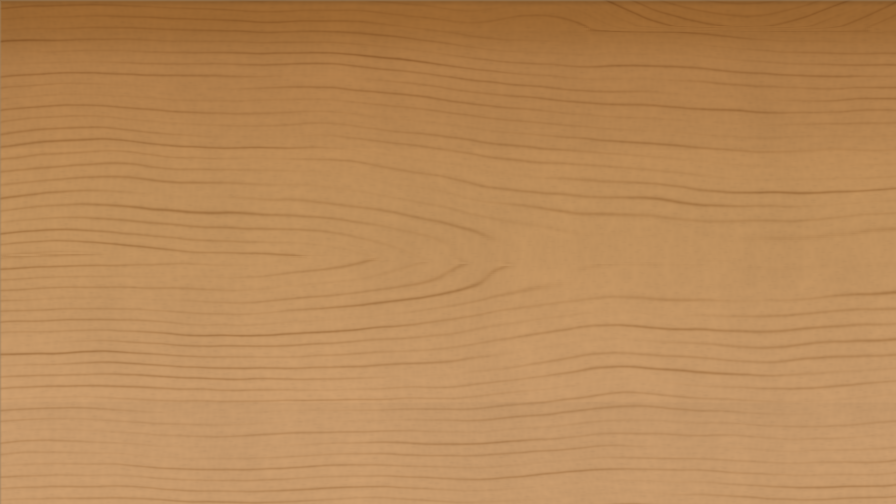
This texture is drawn by a Shadertoy shader. Its source:

```glsl
// Honey-coloured wood veneer with thin wispy grain and a pointed cathedral figure.

float hash(vec2 p) {
    p = fract(p * vec2(0.1031, 0.1130));
    p += dot(p, p.yx + 33.33);
    return fract((p.x + p.y) * p.x * 91.7);
}

// Distance to the nearest scattered cell centre
float cellular(vec2 p) {
    vec2 cell = floor(p), local = fract(p);
    float nearest = 2.0;
    for (int j = -1; j <= 1; j++) {
        for (int i = -1; i <= 1; i++) {
            vec2 offset = vec2(i, j), id = cell + offset + 200.0;
            vec2 centre = offset + vec2(hash(id), hash(id + 57.0));
            nearest = min(nearest, length(centre - local));
        }
    }
    return nearest;
}

// Layered, rotated sines, roughly -1 to 1
float waves(vec2 p) {
    float sum = 0.0, weight = 0.5;
    for (int i = 0; i < 4; i++) {
        sum += weight * sin(p.x + 1.3 * sin(p.y + float(i) * 1.7));
        p = mat2(1.5, -0.7, 0.7, 1.5) * p + 2.1;
        weight *= 0.55;
    }
    return sum;
}

// Signed height above the heart line of the cathedral figure
float heartHeight(vec2 p) {
    return p.y - 0.485 - 0.008 * sin(p.x * 3.0 + 1.0) - 0.004 * sin(p.x * 11.0);
}

// Growth-ring coordinate: arched bands that close to a point right of centre
float ringPhase(vec2 p) {
    float height = heartHeight(p);
    float spread = sqrt(height * height + 0.00001);
    // Bands below the heart climb to the right over a wider reach
    float reach = mix(3.2, 5.5, smoothstep(-0.02, 0.02, height));
    float rings = spread + 0.11 * smoothstep(0.45, 1.25, p.x) * exp(-reach * spread);
    rings += 0.022 * smoothstep(0.5, 1.05, p.x) * exp(-spread * spread * 800.0);
    // Bands above it arch over the left half
    rings -= 0.03 * smoothstep(0.02, 0.2, height) * sin(2.1 * p.x + 0.4);
    rings += 0.010 * waves(vec2(p.x * 2.6, p.y * 5.0));
    rings += 0.0055 * waves(vec2(p.x * 8.0, p.y * 11.0) + 4.0);
    rings += 0.0013 * waves(vec2(p.x * 27.0, p.y * 25.0));
    // Steeper figure in the narrow top strip
    float strip = smoothstep(0.935, 0.95, p.y);
    rings += strip * 0.07 * sin(p.x * 6.0 - 0.8) * smoothstep(0.9, 1.2, p.x);
    return rings * 45.0;
}

// Thin late-wood lines that swell, fade and break along their length
float ringLines(vec2 p, float phase) {
    float ring = floor(phase + 0.5), away = phase - ring;
    float lineWidth = max(0.11, 0.6 * fwidth(phase));
    float density = length(vec2(dFdx(phase), dFdy(phase))) * iResolution.y;
    float side = step(0.0, heartHeight(p));
    float strength = 0.45 + 0.55 * hash(vec2(ring + 80.0, 11.0 + 9.0 * side));
    float broken = waves(vec2(p.x * 5.0 + ring * 2.3 + side * 4.0, ring * 1.9 + p.y * 4.0));
    strength *= clamp(0.55 + 0.75 * broken, 0.06, 1.1);
    // Flat spots of the figure carry no lines
    strength *= smoothstep(8.0, 30.0, density);
    float line = exp(-away * away / (lineWidth * lineWidth)) * 0.11 / lineWidth;
    return strength * (0.75 * line + 0.25 * exp(-abs(away) * 6.0));
}

// Light at the bottom, deeper brown towards the top
vec3 boardTone(float y) {
    vec3 tone = mix(vec3(0.788, 0.609, 0.427), vec3(0.745, 0.564, 0.365), smoothstep(0.12, 0.6, y));
    tone = mix(tone, vec3(0.690, 0.493, 0.293), smoothstep(0.55, 0.88, y));
    return mix(tone, vec3(0.600, 0.400, 0.198), smoothstep(0.85, 0.98, y));
}

// Soft step in tone that starts at a joint and fades downwards
float jointShade(float y, float joint) {
    float below = joint - y;
    return smoothstep(-0.002, 0.003, below) * exp(-max(below, 0.0) * 14.0);
}

void mainImage(out vec4 fragColor, in vec2 fragCoord) {
    vec2 p = fragCoord / iResolution.y;
    vec3 color = boardTone(p.y);

    // Cloudy tone, upright ripple and the board joints
    float light = 1.0 + 0.012 * waves(p * vec2(2.5, 11.0) + 7.0);
    light += 0.010 * waves(p * vec2(11.0, 4.0));
    light += 0.008 * waves(p * vec2(34.0, 13.0) + 3.0);
    light -= 0.030 * jointShade(p.y, 0.202 + 0.001 * sin(p.x * 7.0));
    light += 0.020 * jointShade(p.y, 0.705 + 0.003 * sin(p.x * 4.0));
    light -= 0.020 * jointShade(p.y, 0.94);

    // Fibres, pores and mottled flecks
    float phase = ringPhase(p);
    float fibre = cellular(vec2(p.x * 24.0, phase * 2.6)) - 0.5;
    float fleck = cellular(p * vec2(85.0, 55.0) + 2.0 * waves(p * 6.0) + 31.0) - 0.5;
    float pore = 1.0 - smoothstep(0.04, 0.25, cellular(p * vec2(30.0, 85.0) + 9.0));
    light += 0.024 * fibre + 0.024 * fleck - 0.014 * pore;

    color *= light;
    color *= mix(vec3(1.0), vec3(0.86, 0.81, 0.73), clamp(ringLines(p, phase), 0.0, 1.0));

    // Shaded top edge and pale hairline borders
    color *= 1.0 - 0.12 * smoothstep(0.985, 1.0, p.y);
    float border = 1.0 - smoothstep(0.001, 0.004, min(p.x, 1.0 - p.y));
    color = mix(color, vec3(0.60, 0.50, 0.38), 0.5 * border);

    fragColor = vec4(color, 1.0);
}
```
